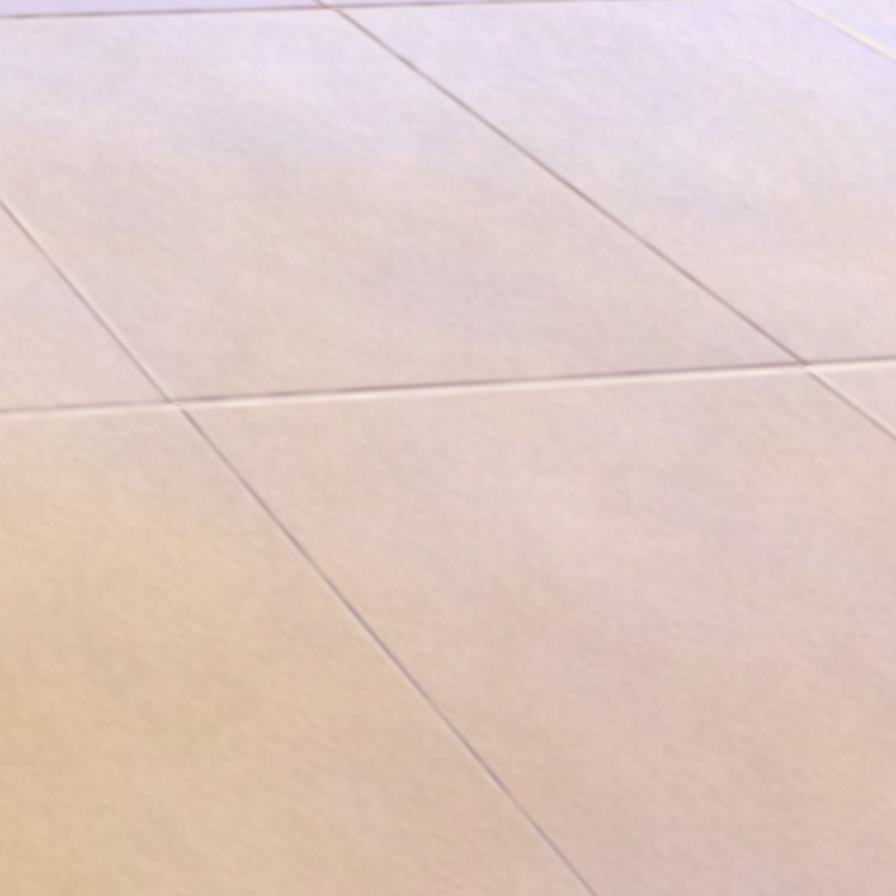
Give the GLSL for this texture, as a Shadertoy shader.

```glsl
// Pale stone floor tiles in perspective, with thin bevelled joints and soft mottling.

const vec3 SAND = vec3(0.848, 0.742, 0.625);
const vec3 ROSE = vec3(0.852, 0.748, 0.712);
const vec3 CREAM = vec3(0.888, 0.812, 0.790);
const vec3 BLUSH = vec3(0.918, 0.862, 0.885);
const vec3 LAVENDER = vec3(0.912, 0.868, 0.940);
const vec3 JOINT_SHADE = vec3(0.660, 0.565, 0.580);
const vec3 JOINT_LIGHT = vec3(0.985, 0.930, 0.900);

// Corners of one tile on the canvas, which fix the perspective
const vec3 NEAR_LEFT = vec3(0.195, 0.549, 1.0);
const vec3 NEAR_RIGHT = vec3(0.898, 0.591, 1.0);
const vec3 FAR_RIGHT = vec3(0.371, 0.990, 1.0);
const vec3 FAR_LEFT = vec3(-0.165, 0.973, 1.0);

float hash(vec2 p) {
    return fract(sin(dot(p, vec2(127.1, 311.7))) * 43758.5453);
}

float noise(vec2 p) {
    vec2 i = floor(p), f = fract(p);
    f = f * f * (3.0 - 2.0 * f);
    float low = mix(hash(i), hash(i + vec2(1, 0)), f.x);
    float high = mix(hash(i + vec2(0, 1)), hash(i + vec2(1, 1)), f.x);
    return mix(low, high, f.y);
}

// Layered noise centred on zero
float fbm(vec2 p) {
    float sum = 0.0, gain = 0.5;
    for (int k = 0; k < 4; k++) {
        sum += gain * (noise(p) - 0.5);
        p = mat2(1.6, 1.2, -1.2, 1.6) * p + 7.3;
        gain *= 0.5;
    }
    return sum;
}

// Ratio of two lines at p, scaled to be one at the given point
float lineRatio(vec3 line, vec3 horizon, vec3 p, vec3 unitPoint) {
    float scale = dot(horizon, unitPoint) / dot(line, unitPoint);
    return scale * dot(line, p) / dot(horizon, p);
}

// Canvas point to tile coordinates: whole numbers lie on the joints
vec2 floorCoord(vec2 point) {
    vec3 p = vec3(point, 1.0);
    vec3 left = cross(NEAR_LEFT, FAR_LEFT);
    vec3 right = cross(NEAR_RIGHT, FAR_RIGHT);
    vec3 nearEdge = cross(NEAR_LEFT, NEAR_RIGHT);
    vec3 farEdge = cross(FAR_LEFT, FAR_RIGHT);
    vec3 horizon = cross(cross(left, right), cross(nearEdge, farEdge));
    return vec2(lineRatio(left, horizon, p, NEAR_RIGHT),
                lineRatio(nearEdge, horizon, p, FAR_LEFT));
}

// Signed canvas distance to the nearest whole value of a coordinate
float jointDistance(float coord) {
    float slope = length(vec2(dFdx(coord), dFdy(coord))) * iResolution.y;
    return (coord - round(coord)) / max(slope, 1e-5);
}

float ridge(float d, float centre, float width) {
    float t = (d - centre) / width;
    return exp(-t * t);
}

// Blend a shaded side and a lit side of a joint over the base colour
vec3 addJoint(vec3 base, float d, float offset, float shade, float light) {
    base = mix(base, JOINT_SHADE, shade * ridge(d, offset, 0.0034));
    return mix(base, JOINT_LIGHT, light * ridge(d, -offset, 0.0040));
}

// Warm foreground fading through blush into cool light at the far end
vec3 floorLight(vec2 p) {
    vec3 color = mix(SAND, ROSE, smoothstep(0.1, 0.8, p.x + 0.25 * p.y));
    color = mix(color, CREAM, smoothstep(0.15, 0.68, p.y));
    float far = p.y + 0.10 * (p.x - 0.5);
    color = mix(color, BLUSH, smoothstep(0.58, 0.92, far));
    return mix(color, LAVENDER, smoothstep(0.80, 1.02, far));
}

// Broad stains, small clouds and a fine slanted grain
vec3 addWear(vec3 color, vec2 p, vec2 tile) {
    float stain = fbm(tile * 3.0 + 2.7);
    float tint = fbm(tile * 5.0 + 19.0);
    float blotch = fbm(p * 16.0 + 5.0);
    vec2 slanted = vec2(p.x * 0.85 - p.y * 0.5, p.x * 0.5 + p.y * 0.85);
    float grain = noise(slanted * vec2(65.0, 140.0)) - 0.5;
    float speck = noise(p * 190.0 + 31.0) - 0.5;
    color += 0.075 * stain + 0.022 * blotch + 0.024 * grain + 0.018 * speck;
    color += tint * vec3(0.030, 0.010, -0.060);
    color += (noise(p * 34.0 + 50.0) - 0.5) * vec3(0.010, -0.008, 0.010);
    return color + 0.010 * (hash(floor(tile)) - 0.5);
}

void mainImage(out vec4 fragColor, in vec2 fragCoord) {
    vec2 p = fragCoord / iResolution.xy;
    vec2 tile = floorCoord(p);
    vec3 color = addWear(floorLight(p), p, tile);

    // The strip past the far joint is cooler
    color = mix(color, vec3(0.86, 0.81, 0.94), 0.5 * smoothstep(0.99, 1.01, tile.y));

    // Joints running away: lit and shaded stretches alternate
    float pale = 1.0 - mod(round(tile.x) + floor(tile.y), 2.0);
    float uneven = 0.45 + 0.9 * noise(p * 38.0);
    float farRight = smoothstep(1.4, 1.6, tile.x);
    float lit = mix(mix(0.22, 0.42, pale), 0.75, farRight);
    float shaded = mix(mix(0.68, 0.48, pale), 0.15, farRight);
    color = addJoint(color, jointDistance(tile.x), mix(0.0022, -0.0025, pale),
                     shaded * uneven, lit * uneven);

    // Joints running across: strongest on the near row
    float nearRow = 1.0 - smoothstep(0.4, 0.6, tile.y);
    float fullWidth = mix(0.6, 1.0, smoothstep(-0.05, 0.05, tile.x));
    float broken = 0.55 + 0.6 * noise(p * vec2(42.0, 20.0) + 9.0);
    color = addJoint(color, jointDistance(tile.y), mix(0.0022, 0.0040, nearRow),
                     0.56 * fullWidth * uneven, mix(0.30, 0.78, nearRow) * fullWidth * broken);

    fragColor = vec4(clamp(color, 0.0, 1.0), 1.0);
}
```
